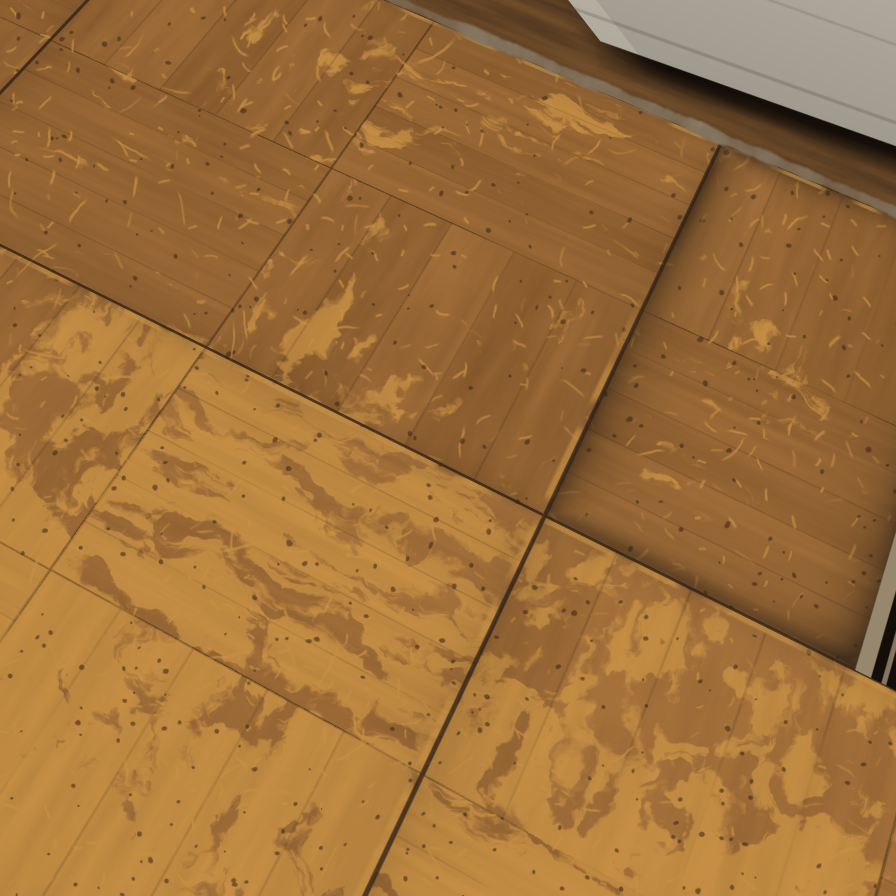
Give the GLSL for this texture, as a Shadertoy shader.

```glsl
#define DARK_WOOD vec3(0.51, 0.335, 0.165)
#define MID_WOOD vec3(0.635, 0.435, 0.225)
#define WORN_GOLD vec3(0.775, 0.56, 0.265)
#define GRIME vec3(0.20, 0.14, 0.09)
#define GROUT vec3(0.52, 0.46, 0.38)
#define CABINET vec3(0.66, 0.64, 0.59)
#define PLANKS 5.0
#define SEAM_WIDTH 0.0028
#define SCRATCH_WIDTH 0.0013
#define FLOOR_END 0.412

float hash(vec2 p) {
    vec3 q = fract(p.xyx * 0.1031);
    q += dot(q, q.yzx + 33.33);
    return fract((q.x + q.y) * q.z);
}

float noise(vec2 p) {
    vec2 i = floor(p), f = fract(p);
    f = f * f * (3.0 - 2.0 * f);
    return mix(mix(hash(i), hash(i + vec2(1, 0)), f.x),
               mix(hash(i + vec2(0, 1)), hash(i + 1.0), f.x), f.y);
}

float fbm(vec2 p) {
    float sum = 0.0, amp = 0.52;
    for (int i = 0; i < 5; i++) {
        sum += amp * noise(p);
        p = mat2(1.6, 1.2, -1.2, 1.6) * p + 7.3;
        amp *= 0.5;
    }
    return sum;
}

float line(float d, float width, float soft) {
    return 1.0 - smoothstep(width - soft, width + soft, abs(d));
}

// Canvas to tile coordinates in perspective; seams fall on whole numbers
vec2 toTile(vec2 p) {
    float depth = 2.912 - 0.147 * p.x - p.y;
    return vec2(2.426 * (p.x - 0.473 * p.y - 0.4072),
                3.796 * (p.y + 0.497 * p.x - 0.7266)) / depth;
}

// One bent stroke (x) and one pit (y) in each cell of a grid
vec2 marks(vec2 p, float scale, float seed, float px) {
    vec2 cell = floor(p * scale), q = fract(p * scale) - 0.5;
    vec2 id = cell + seed;
    vec2 jitter = vec2(hash(id), hash(id + 17.0)) - 0.5;
    float angle = 6.283 * hash(id + 31.0);
    vec2 r = mat2(cos(angle), -sin(angle), sin(angle), cos(angle)) * (q - 0.3 * jitter);
    float halfLength = 0.1 + 0.22 * hash(id + 43.0);
    float bend = (hash(id + 59.0) - 0.5) * 2.0;
    float taper = 1.0 - smoothstep(0.5, 1.0, abs(r.x) / halfLength);
    float stroke = line((r.y + bend * r.x * r.x) / scale, SCRATCH_WIDTH, px) * taper;
    float radius = 0.001 + 0.002 * hash(id + 83.0);
    float pit = 1.0 - smoothstep(radius - px, radius + px, length(q - 0.7 * jitter.yx) / scale);
    return vec2(stroke, pit) * step(vec2(0.45, 0.72), vec2(hash(id + 61.0), hash(id + 71.0)));
}

vec3 parquet(vec2 p, vec2 uv, float px) {
    // Blocks alternate their grain direction
    vec2 block = floor(uv * 2.0), local = fract(uv * 2.0);
    bool upright = mod(block.x + block.y, 2.0) > 0.5;
    vec2 grain = upright ? uv.yx : uv;
    float across = (upright ? local.x : local.y) * PLANKS;
    float tone = hash(vec2(floor(across) + 3.0, dot(block, vec2(7, 13)) + 90.0));
    float lower = 1.0 - smoothstep(-0.01, 0.01, uv.y);
    float streak = fbm(grain * vec2(5, 55) + 40.0);
    float cloud = fbm(p * 5.0 + 20.0);
    float shade = 0.36 * tone + 0.7 * streak + 0.7 * cloud - 0.48 + 0.3 * lower + 0.18 * p.x;
    vec3 col = mix(DARK_WOOD, MID_WOOD, clamp(shade, 0.0, 1.1));

    // Varnish flaked away, mostly toward the lower left
    vec2 warp = vec2(fbm(p * 16.0), fbm(p * 16.0 + 50.0));
    float flake = 0.6 * fbm(grain * vec2(14, 30) + 3.0 * warp + 60.0) + 0.4 * fbm(p * 7.0 + 80.0);
    float amount = mix(0.37 - 0.06 * p.x - 0.02 * p.y, 0.71 - 0.25 * p.x - 0.28 * p.y, lower);
    float worn = smoothstep(-0.035, 0.045, flake + amount - 1.0);
    col = mix(col, WORN_GOLD * (0.94 + 0.12 * streak), 0.85 * worn);

    // Plank and block joints
    float plankEdge = abs(across - round(across)) / (2.0 * PLANKS);
    vec2 blockEdge = abs(local - round(local)) * 0.5;
    float joint = 0.12 * line(plankEdge, 0.0015, px)
                + 0.25 * line(min(blockEdge.x, blockEdge.y), 0.0018, px);
    col *= 1.0 - joint * smoothstep(0.25, 0.65, cloud);

    // Scratches and pits
    for (int i = 0; i < 4; i++) {
        float layer = float(i);
        vec2 m = marks(p + 0.02 * warp + 0.13 * layer, 9.0 + 7.0 * layer, 11.0 + 37.0 * layer, px);
        float patches = smoothstep(0.36, 0.62, fbm(p * 6.0 + 9.0 * layer));
        col = mix(col, WORN_GOLD, 0.75 * m.x * patches);
        col = mix(col, GRIME, 0.55 * m.y);
    }
    // Tile seams: grime, a dark gap and a rubbed golden edge
    vec2 seam = uv - round(uv);
    float nearest = min(abs(seam.x), abs(seam.y));
    float rightTile = step(0.0, uv.x) * (1.0 - lower);
    float dirt = exp(-nearest * 32.0) + rightTile * exp(-max(FLOOR_END - uv.x, 0.0) * 30.0);
    col = mix(col, GRIME, clamp(dirt * (0.16 + 0.5 * rightTile) * (0.4 + cloud), 0.0, 0.85));
    float rub = max(line(seam.x + 0.006, 0.005, 0.003) * (1.0 - smoothstep(0.3, 0.6, uv.y)),
                    line(seam.y + 0.007, 0.006, 0.003));
    col = mix(col, WORN_GOLD, 0.7 * rub * smoothstep(0.2, 0.6, noise(p * 30.0)));
    return mix(col, GRIME, 0.75 * line(nearest, SEAM_WIDTH, px));
}

void mainImage(out vec4 fragColor, in vec2 fragCoord) {
    vec2 p = fragCoord / iResolution.xy;
    float px = 1.0 / min(iResolution.x, iResolution.y);
    vec2 uv = toTile(p);
    vec3 col = parquet(p, uv, px);

    // Dark boards and crumbling grout behind the last row
    float rough = fbm(p * 28.0);
    vec3 boards = mix(GRIME, MID_WOOD, 0.2 + 0.45 * fbm(uv * vec2(6, 40)));
    col = mix(col, boards, smoothstep(1.0 - px, 1.0 + px, uv.y));
    col = mix(col, GROUT, line(uv.y - 1.012, 0.004 + 0.025 * rough, 0.006) * (0.3 + rough));

    // Metal strip and dark gap along the right edge
    float beside = smoothstep(-px, px, uv.y) * step(uv.y, 1.0);
    float gap = smoothstep(-px, px, uv.x - FLOOR_END - 0.02);
    vec3 strip = mix(GROUT * 1.15, GRIME * 0.4, gap);
    strip = mix(strip, GROUT, line(uv.x - FLOOR_END - 0.036, 0.003, px));
    float stripMask = smoothstep(-px, px, uv.x - FLOOR_END) * beside * (1.0 - smoothstep(0.3, 0.45, uv.y));
    col = mix(col, strip, stripMask);

    // Pale cabinet with its shadow, bevelled corner and grooves
    float front = p.y - 0.954 + 0.355 * (p.x - 0.67);
    float corner = p.y - 0.954 + 1.28 * (p.x - 0.67);
    float face = min(front, corner);
    col *= 1.0 - 0.8 * smoothstep(-0.04, -0.004, face) * smoothstep(0.62, 0.75, p.x);
    vec3 body = CABINET * (0.95 + 0.5 * front);
    body *= 1.0 - 0.14 * line(front - 0.026, 0.002, px) - 0.1 * line(front - 0.113, 0.0015, px);
    body *= 1.0 + 0.1 * line(corner - 0.02, 0.02, px);
    col = mix(col, body, smoothstep(-px, px, face));

    fragColor = vec4(clamp(col, 0.0, 1.0), 1.0);
}
```
